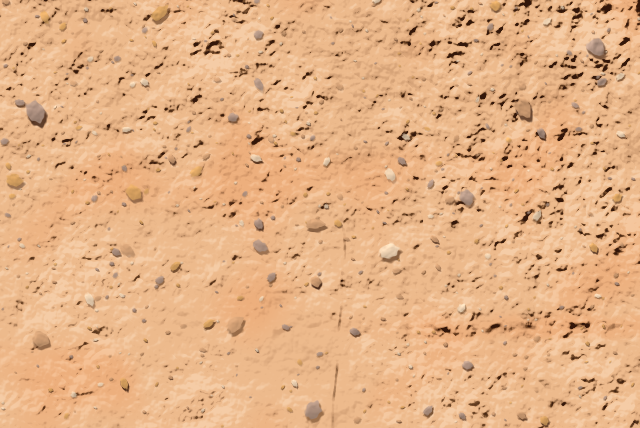
Reproduce this texture procedurally as a Shadertoy shader.

```glsl
// Sunlit wall of dry sandy clay with rills, crumbly ledges and embedded stones.

const vec3 SHADOW = vec3(0.20, 0.09, 0.04);
const vec3 CREVICE = vec3(0.45, 0.29, 0.16);
const vec3 UMBER = vec3(0.68, 0.50, 0.35);
const vec3 CLAY = vec3(0.84, 0.64, 0.47);
const vec3 SAND = vec3(0.93, 0.73, 0.55);
const vec3 PALE = vec3(0.96, 0.80, 0.65);
const vec3 SLATE = vec3(0.69, 0.58, 0.52);
const vec3 OCHRE = vec3(0.88, 0.66, 0.39);
const vec3 CHALK = vec3(0.94, 0.84, 0.72);

const vec2 SUN = vec2(-0.42, 0.91);   // direction towards the light
const float RELIEF_STEP = 0.005;      // reach of the slope probe
const float RELIEF_CONTRAST = 0.46;
const float PIT_DEPTH = 1.35;
const float RILL_DEPTH = 1.7;
const float LEDGE_HEIGHT = 0.235;

vec2 hash2(vec2 p) {
    vec3 q = fract(p.xyx * vec3(0.1031, 0.1030, 0.0973));
    q += dot(q, q.yzx + 33.33);
    return fract((q.xx + q.yz) * q.zy);
}

float gradientDot(vec2 cell, vec2 offset) {
    float a = 6.2832 * hash2(cell).x;
    return dot(vec2(cos(a), sin(a)), offset);
}

float noise(vec2 p) {
    vec2 i = floor(p), f = p - i;
    vec2 u = f * f * f * (f * (f * 6.0 - 15.0) + 10.0);
    vec2 e = vec2(1.0, 0.0);
    return mix(mix(gradientDot(i, f), gradientDot(i + e, f - e), u.x),
               mix(gradientDot(i + e.yx, f - e.yx), gradientDot(i + 1.0, f - 1.0), u.x), u.y);
}

// Height of the wall: equal slope per octave, creased clods and vertical rills.
float height(vec2 p, float rills) {
    float h = 0.0, freq = 12.0;
    for (int i = 0; i < 4; i++) {
        h += noise(p * freq + float(i) * 17.3) / freq;
        freq *= 2.13;
    }
    h += 1.3 * abs(noise(p * 38.0 + 51.0)) / 38.0;
    vec2 streak = p * vec2(27.0, 4.5) + 0.5 * noise(p * 14.0);
    return h + RILL_DEPTH * rills * noise(streak) / 27.0;
}

// Soil colour by tone, from deep shadow to sunlit dust.
vec3 soilRamp(float t) {
    vec3 c = mix(SHADOW, CREVICE, smoothstep(-2.7, -2.05, t));
    c = mix(c, UMBER, smoothstep(-2.05, -1.45, t));
    c = mix(c, CLAY, smoothstep(-1.45, -0.7, t));
    c = mix(c, SAND, smoothstep(-0.7, 0.15, t));
    return mix(c, PALE, smoothstep(0.4, 1.5, t));
}

// Size of an angular stone outline around q; 1 on the edge.
float stoneShape(vec2 q, float angle, float stretch, float seed) {
    float c = cos(angle), s = sin(angle);
    q = mat2(c, s, -s, c) * q * vec2(1.0, stretch);
    vec2 a = abs(q);
    float facets = max(max(a.x, a.y), 0.72 * (a.x + a.y) + 0.2 * q.x);
    return mix(facets, length(q), 0.4) + 0.28 * noise(q * 1.6 + seed * 40.0);
}

// One scattered layer of stones with shadows falling away from the sun.
vec3 addStones(vec3 col, vec2 p, float cell, float chance, float size, float grain) {
    float edge = 1.2 / iResolution.y;
    vec2 home = floor(p / cell);
    for (int k = 0; k < 9; k++) {
        vec2 id = home + vec2(k % 3 - 1, k / 3 - 1);
        vec2 seed = id + cell * 900.0 + 60.0;
        vec2 place = hash2(seed), look = hash2(seed + 71.7), kind = hash2(seed + 133.1);
        if (kind.x > chance) continue;
        float radius = cell * size * mix(0.5, 1.0, look.x * look.x);
        float angle = (look.y - 0.5) * 2.4, stretch = mix(1.1, 2.0, place.y);
        vec2 q = (p - (id + 0.15 + 0.7 * place) * cell) / radius;
        float blur = edge / radius;
        float body = stoneShape(q, angle, stretch, look.x);
        float umbra = stoneShape(q + SUN * 0.42, angle, stretch, look.x);
        float shade = 1.0 - smoothstep(1.0 - blur, 1.1 + blur, umbra);
        col = mix(col, mix(CREVICE, SHADOW, look.y), shade * mix(0.15, 0.9, look.x));
        vec3 rock = kind.y < 0.28 ? SLATE : kind.y < 0.5 ? OCHRE : kind.y < 0.72 ? CHALK : CLAY;
        rock *= 0.98 + 0.10 * clamp(dot(q, SUN), -1.2, 0.8) + 0.035 * grain;
        col = mix(col, rock, 0.88 * (1.0 - smoothstep(1.0 - blur, 1.0 + blur, body)));
    }
    return col;
}

void mainImage(out vec4 fragColor, in vec2 fragCoord) {
    vec2 p = fragCoord / iResolution.y;
    float broad = noise(p * 3.1 + 8.0), patches = noise(p * 7.0 + 29.0);

    // Crumbly towards the top and right, smoother at the lower left.
    float high = smoothstep(0.15, 0.8, p.y), right = smoothstep(0.6, 1.3, p.x);
    float rough = 0.6 + 0.28 * high + 0.25 * right + 0.55 * broad + 0.4 * patches;
    float rills = 0.2 + 0.8 * right;

    // Sunlit slopes and dark pits.
    float slope = (height(p, rills) - height(p + SUN * RELIEF_STEP, rills)) / RELIEF_STEP;
    slope *= max(rough, 0.3);
    float tone = 0.22 + 0.2 * (1.0 - high) + RELIEF_CONTRAST * slope + 0.7 * broad + 0.5 * patches;
    tone -= PIT_DEPTH * smoothstep(1.5, 3.0, -slope);

    // Broken overhanging ledge and a thin upright crack.
    float wander = 0.025 * noise(vec2(p.x * 7.0, 3.0)) + 0.012 * noise(p * 32.0);
    float ledge = abs(p.y - LEDGE_HEIGHT - wander);
    float broken = smoothstep(-0.12, 0.3, noise(p * vec2(16.0, 9.0) + 5.0)) * smoothstep(0.3, 1.3, p.x);
    tone -= 2.6 * broken * (1.0 - smoothstep(0.002, 0.011, ledge));
    float crack = abs(p.x - 0.79 - 0.06 * (p.y - 0.2) - 0.022 * noise(vec2(p.y * 9.0, 7.0)));
    float split = smoothstep(-0.2, 0.2, noise(p * 13.0 + 90.0)) * (1.0 - smoothstep(0.4, 0.5, p.y));
    tone -= 1.7 * split * (1.0 - smoothstep(0.001, 0.005, crack));

    // Soil with faint iron-red stains.
    vec3 col = soilRamp(tone);
    float iron = smoothstep(0.0, 0.45, noise(p * 4.3 + 61.0));
    iron += 0.8 * right * (1.0 - smoothstep(0.01, 0.04, ledge));
    col *= mix(vec3(1.0), vec3(1.0, 0.94, 0.89), min(iron, 1.0));

    // Grit, pebbles and a few larger stones.
    col = addStones(col, p, 0.027, 0.22, 0.20, slope);
    col = addStones(col, p, 0.065, 0.26, 0.21, slope);
    col = addStones(col, p, 0.17, 0.34, 0.18, slope);
    fragColor = vec4(clamp(col, 0.0, 1.0), 1.0);
}
```
